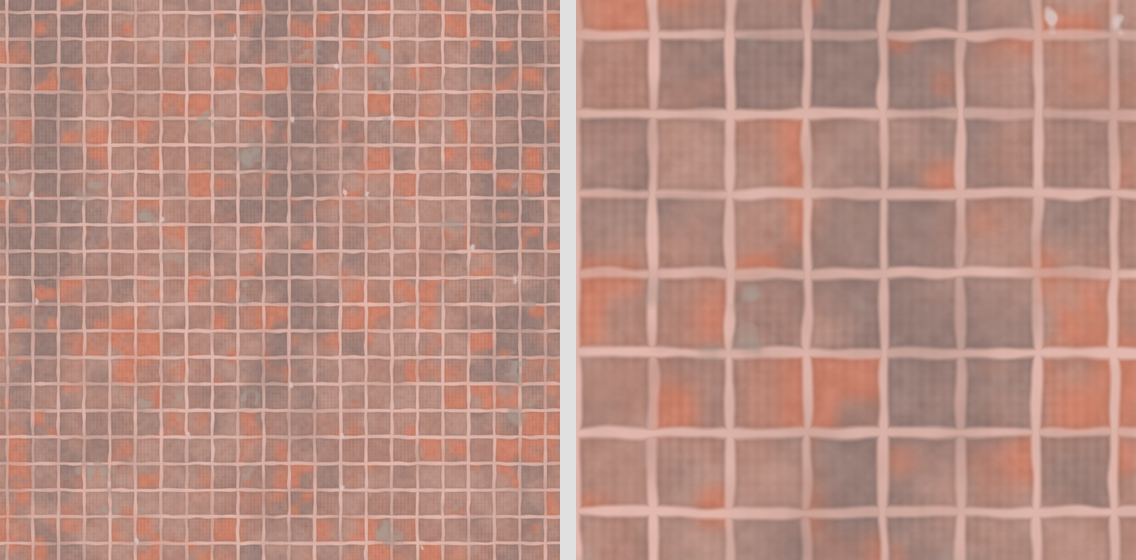
Left, the full canvas; right, a detail of the centre.
Reproduce this texture procedurally as a three.js fragment shader.

```glsl
varying vec2 vUv;

const vec2 TILES = vec2(21.85, 21.1);
const vec2 FIRST_JOINT = vec2(0.013, 0.030);
const float JOINT_HALF = 0.062;
const float JOINT_SOFT = 0.040;
const float JOINT_WOBBLE = 0.05;
const float RIBS = 7.0;
const float RIB_DEPTH = 0.022;
const float BAND_PERIOD = 0.43;
const float BAND_CENTER = 0.08;
const vec3 CLAY = vec3(0.695, 0.520, 0.468);
const vec3 PALE_CLAY = vec3(0.725, 0.565, 0.515);
const vec3 SOOT = vec3(0.595, 0.490, 0.465);
const vec3 ORANGE = vec3(0.815, 0.505, 0.410);
const vec3 GROUT = vec3(0.890, 0.725, 0.685);
const vec3 DIRTY_GROUT = vec3(0.775, 0.625, 0.580);
const vec3 CHIP = vec3(0.860, 0.800, 0.785);
const vec3 SMUDGE = vec3(0.665, 0.620, 0.585);

float hash(vec2 p) {
  return fract(sin(dot(p, vec2(127.1, 311.7))) * 43758.5453);
}

float noise(vec2 p) {
  vec2 i = floor(p);
  vec2 f = fract(p);
  f = f * f * (3.0 - 2.0 * f);
  return mix(mix(hash(i), hash(i + vec2(1.0, 0.0)), f.x),
             mix(hash(i + vec2(0.0, 1.0)), hash(i + vec2(1.0, 1.0)), f.x), f.y);
}

float fbm(vec2 p) {
  float sum = 0.0;
  float gain = 0.5;
  for (int i = 0; i < 4; i++) {
    sum += gain * noise(p);
    p = p * 2.03 + 17.3;
    gain *= 0.5;
  }
  return sum / 0.9375;
}

// Sooty vertical bands, stronger towards the top
float sootBand(vec2 uv) {
  float d = fract((uv.x - BAND_CENTER) / BAND_PERIOD + 0.5) - 0.5;
  return exp(-d * d * 28.0) * mix(0.55, 1.0, smoothstep(0.2, 0.7, uv.y));
}

vec3 tileColor(vec2 p, vec2 id, float soot) {
  vec3 color = mix(CLAY, PALE_CLAY, smoothstep(0.3, 0.7, fbm(p * 0.9 + 5.0)));

  // Soot varies from tile to tile and within each tile
  float stain = soot * 0.65 + 0.4 * hash(id + 3.0) + 0.9 * (fbm(p * 1.1 + 31.0) - 0.5);
  color = mix(color, SOOT, smoothstep(0.2, 0.85, stain));

  // Bare orange clay on some tiles
  float bare = hash(id + 47.0) * 0.55 + noise(p * 1.7 + 60.0) * 0.55;
  color = mix(color, ORANGE, 0.85 * smoothstep(0.62, 0.92, bare));

  // Pressed ribs and fine grain
  vec2 rib = cos(6.2831853 * RIBS * p);
  color += RIB_DEPTH * (0.7 * rib.x + 0.3 * rib.y) * noise(p * 1.3 + 9.0);
  return color + 0.07 * (fbm(p * 6.0) - 0.5);
}

void main() {
  vec2 p = (vUv - FIRST_JOINT) * TILES;
  vec2 wobble = vec2(noise(p * 2.3), noise(p * 2.3 + 40.0)) - 0.5;
  vec2 q = p + JOINT_WOBBLE * wobble;
  vec2 id = floor(q);
  vec2 joint = floor(q + 0.5);
  vec2 dist = abs(q - joint);
  float soot = sootBand(vUv);

  vec3 color = tileColor(p, id, soot);

  // Weathered grey smudges
  float smudge = smoothstep(0.66, 0.80, fbm(p * 0.75 + 80.0));
  smudge *= smoothstep(0.35, 0.65, noise(p * 4.0));
  color = mix(color, SMUDGE, 0.7 * smudge);

  // Shade beside the joints
  float nearest = min(dist.x, dist.y);
  color *= 1.0 - 0.05 * (1.0 - smoothstep(0.08, 0.20, nearest));

  // Grout lines with worn stretches
  vec2 width = JOINT_HALF + 0.035 * (vec2(noise(p * 3.1 + 11.0), noise(p * 3.1 + 23.0)) - 0.5);
  vec2 lines = 1.0 - smoothstep(width - JOINT_SOFT, width + JOINT_SOFT, dist);
  vec2 run = vec2(noise(vec2(joint.x * 7.0, p.y * 0.6)), noise(vec2(p.x * 0.6, joint.y * 7.0 + 50.0)));
  lines *= mix(vec2(0.62), vec2(1.0), smoothstep(0.1, 0.6, run));
  float dirt = 0.45 * soot + 0.9 * (fbm(p * 1.5 + 12.0) - 0.35);
  vec3 grout = mix(GROUT, DIRTY_GROUT, clamp(dirt, 0.0, 0.8));
  color = mix(color, grout, max(lines.x, lines.y) * (1.0 - 0.5 * smudge));

  // Scattered pale chips, mostly close to joint crossings
  vec2 offset = vec2(hash(joint + 5.0), hash(joint + 8.0)) - 0.5;
  vec2 chipAt = (q - joint - 0.4 * offset) * vec2(1.5, 1.0);
  float chip = 1.0 - smoothstep(0.05, 0.17, length(chipAt) + 0.12 * (noise(p * 9.0) - 0.5));
  color = mix(color, CHIP, 0.8 * chip * step(0.955, hash(joint + 71.0)));

  gl_FragColor = vec4(color, 1.0);
}
```
